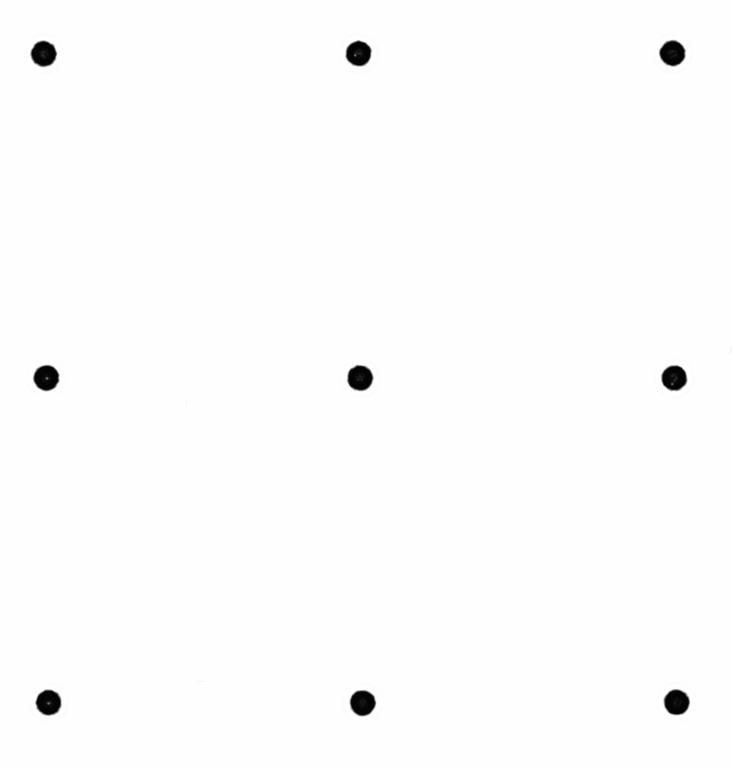
Reproduce this pattern procedurally as a WebGL 2 fragment shader.

```glsl
#version 300 es
precision highp float;
// Sparse, slightly leaning 3 by 3 grid of small inked black dots on white paper.

#define SPACING vec2(0.4090, 0.4225)  // dot pitch, in canvas heights
#define CENTER vec2(0.4692, 0.5075)   // middle dot
#define LEAN 0.0062                   // sideways drift per unit of height
#define RADIUS 0.0163
#define SOFTNESS 0.0021               // half width of the blurred ink edge
#define JITTER 0.0006                 // placement error of each dot
#define WEAR 0.17                     // brightness of the worn ink core
#define SPECKS 3                      // faint dust marks on the paper
#define PAPER vec3(0.997)
#define INK vec3(0.015)

uniform vec2 u_resolution;
out vec4 outColor;

float hash(vec2 p) {
    vec3 q = fract(vec3(p.xyx) * 0.1031);
    q += dot(q, q.yzx + 33.33);
    return fract((q.x + q.y) * q.z);
}

vec2 hash2(vec2 p) {
    return vec2(hash(p), hash(p + 47.3));
}

float valueNoise(vec2 p) {
    vec2 i = floor(p), f = fract(p);
    f = f * f * (3.0 - 2.0 * f);
    return mix(mix(hash(i), hash(i + vec2(1, 0)), f.x),
               mix(hash(i + vec2(0, 1)), hash(i + vec2(1, 1)), f.x), f.y);
}

void main() {
    vec2 p = gl_FragCoord.xy / u_resolution.y;
    float pixel = 1.0 / u_resolution.y;
    float aspect = u_resolution.x / u_resolution.y;

    // Nearest dot of the leaning grid
    vec2 g = p - CENTER;
    g.x += LEAN * g.y;
    vec2 cell = round(g / SPACING);
    vec2 seed = cell + 17.0;
    vec2 d = g - cell * SPACING - (hash2(seed) - 0.5) * 2.0 * JITTER;
    float r = length(d);

    // Ragged soft edge and grainy core
    float rough = (valueNoise(d * 240.0 + seed * 9.0) - 0.5) * 0.0012;
    float edge = max(SOFTNESS, 0.7 * pixel);
    float dot_ = 1.0 - smoothstep(-edge, edge, r + rough - RADIUS);
    float grain = valueNoise(d * 380.0 + seed * 13.0);
    float core = 1.0 - smoothstep(0.0, 0.55 * RADIUS, r);
    vec3 ink = INK + WEAR * core * grain * (0.5 + hash(seed + 5.0));

    // Small chipped glint on some dots
    vec2 chip = (hash2(seed + 71.0) - 0.5) * RADIUS;
    float chipped = step(0.8, hash(seed + 29.0));
    ink += 0.4 * chipped * (1.0 - smoothstep(0.0, 0.003, length(d - chip)));

    // Pale broken halo around each dot
    float halo = 1.0 - smoothstep(0.0, 0.003, abs(r - 1.55 * RADIUS));
    vec3 color = PAPER - 0.018 * halo * valueNoise(d * 130.0 + seed);

    // Faint dust strokes on the paper
    for (int i = 0; i < SPECKS; i++) {
        vec2 id = vec2(float(i) * 7.0 + 3.0, 61.0);
        vec2 s = abs(p - hash2(id) * vec2(aspect, 1.0));
        s = hash(id + 19.0) < 0.5 ? s : s.yx;
        float speck = 1.0 - smoothstep(0.5, 1.0, length(s / vec2(0.007, 0.0015)));
        color -= 0.035 * speck;
    }

    outColor = vec4(mix(color, ink, dot_), 1.0);
}
```
